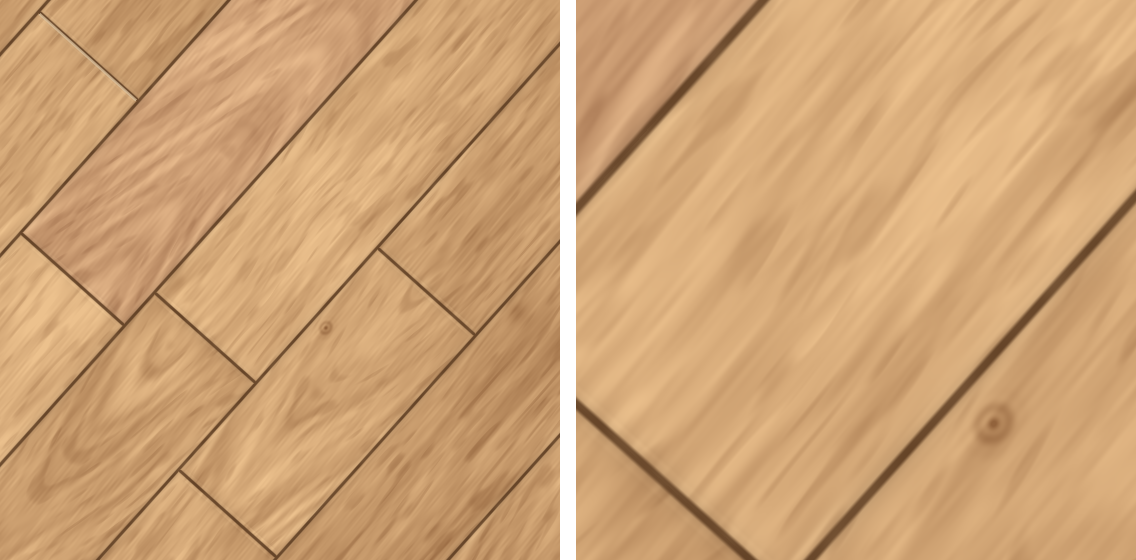
Left, the full canvas; right, a detail of the centre.
Reproduce this texture procedurally as a three.js fragment shader.

```glsl
varying vec2 vUv;

float hash(vec2 p) {
  vec3 q = fract(vec3(p.xyx) * 0.1031);
  q += dot(q, q.yzx + 33.33);
  return fract((q.x + q.y) * q.z);
}

float noise(vec2 p) {
  vec2 i = floor(p), f = fract(p);
  f = f * f * (3.0 - 2.0 * f);
  return mix(mix(hash(i), hash(i + vec2(1.0, 0.0)), f.x),
             mix(hash(i + vec2(0.0, 1.0)), hash(i + 1.0), f.x), f.y);
}

// Per row: joint position, plank length, tone before and after the joint
vec4 rowPlanks(float row) {
  if (row < 0.5) return vec4(0.20, 1.5, 0.50, 0.50);
  if (row < 1.5) return vec4(0.776, 1.5, 0.70, 0.46);
  if (row < 2.5) return vec4(0.460, 1.5, 0.78, 0.54);
  if (row < 3.5) return vec4(0.540, 1.5, 0.46, 0.67);
  if (row < 4.5) return vec4(0.333, 0.532, 0.62, 0.57);
  return vec4(0.20, 1.5, 0.50, row < 5.5 ? 0.42 : 0.56);
}

// Cathedral grain: apex along, centre across, slope, strength
vec4 plankArch(float row, float plank) {
  if (row == 2.0 && plank == 0.0) return vec4(0.62, 0.05, -0.22, 1.0);
  if (row == 3.0 && plank < 0.0) return vec4(0.29, -0.045, 0.20, 1.0);
  if (row == 4.0 && plank == 0.0) return vec4(0.37, -0.02, 0.17, 0.9);
  if (row == 6.0) return vec4(0.60, 0.02, 0.20, 0.8);
  return vec4(0.0);
}

void main() {
  // Diagonal plank axes, with slightly uneven row widths
  float along = dot(vUv, vec2(0.667, 0.745));
  float across = dot(vec2(vUv.x, 1.0 - vUv.y), vec2(0.745, 0.667));
  float width = 0.2396;
  float rowPos = (across - 0.013 * max(0.0, sin((across - 0.305) * 3.28)) + 0.1745) / width;
  float row = floor(rowPos);
  float v = (fract(rowPos) - 0.5) * width;

  vec4 planks = rowPlanks(row);
  float fromJoint = along - planks.x;
  float plank = floor(fromJoint / planks.y);
  float joint = mod(fromJoint + 0.5 * planks.y, planks.y) - 0.5 * planks.y;
  float tone = plank < 0.0 ? planks.z : planks.w;
  vec2 seed = vec2(row * 17.3 + 40.0, plank * 31.7 + 90.0);

  // Knot and smudge
  vec2 knotOffset = vec2(along - 0.697, across - 0.824);
  float knotRadius = length(knotOffset * vec2(0.85, 1.0));
  float knot = exp(-knotRadius * knotRadius * 9000.0);
  vec2 smudgeOffset = vec2(along - 0.945, across - 1.062);
  float smudge = exp(-dot(smudgeOffset, smudgeOffset) * 2600.0);

  // Grain coordinate, bent into arches on some planks
  float wobble = noise(vec2(along * 5.0, v * 9.0) + seed) - 0.5;
  float grainPos = v + 0.035 * wobble + 0.03 * along;
  grainPos += 0.012 * exp(-knotRadius * knotRadius * 700.0);
  vec4 arch = plankArch(row, plank);
  float archV = v - arch.y + 0.02 * wobble;
  float rings = sqrt(archV * archV + 0.0005) - arch.z * (along - arch.x) + 0.018 * wobble;
  grainPos = mix(grainPos, rings, step(0.1, arch.w));

  // Streaks, fibres and pores
  float streak = noise(vec2(along * 9.0, grainPos * 95.0) + seed);
  float band = noise(vec2(along * 3.0, grainPos * 36.0) + seed * 1.7);
  float fibre = noise(vec2(along * 26.0, v * 270.0 + along * 12.0) + seed);
  float pores = smoothstep(0.58, 0.9, noise(vec2(along * 20.0, grainPos * 130.0) + seed * 2.3));
  float cloud = noise(vec2(along * 4.0, v * 10.0) + seed * 0.7);
  tone += 0.48 * (streak - 0.5) + 0.32 * (band - 0.5) + 0.26 * (fibre - 0.5);
  tone += 0.28 * (cloud - 0.5) - 0.28 * pores;
  float archFade = exp(-abs(along - arch.x) * 5.0) * arch.w;
  tone += 0.17 * archFade * sin(rings * 230.0 + 3.0 * band);
  tone -= knot * (0.65 + 0.35 * cos(knotRadius * 650.0)) + 0.5 * smudge * (0.5 + streak);

  // Soft light
  vec2 glow = vUv - vec2(0.50, 0.62);
  tone += 0.16 * exp(-dot(glow, glow) * 12.0);
  tone -= 0.10 * smoothstep(0.6, 1.0, vUv.x);
  tone = clamp(tone, -0.55, 1.12);
  vec3 wood = mix(vec3(0.69, 0.51, 0.34), vec3(0.90, 0.73, 0.53), tone);
  if (row == 2.0 && plank == 0.0) wood += vec3(0.005, -0.004, 0.018);

  // Seams with shadow and a pale bevel
  float seamDist = 0.5 * width - abs(v);
  float edge = min(seamDist, abs(joint));
  float wear = 0.8 + 0.2 * noise(vec2(along, across) * 60.0);
  wood *= 1.0 - 0.18 * exp(-edge * 190.0);
  float bevel = 1.0 - smoothstep(0.001, 0.004, abs(edge - 0.006));
  wood += vec3(0.06, 0.055, 0.045) * bevel * noise(vec2(along, across) * 25.0);
  float seam = 1.0 - smoothstep(0.0012, 0.0040, edge);
  wood = mix(wood, vec3(0.39, 0.26, 0.15), seam * wear);
  float paleJoint = 1.0 - smoothstep(0.001, 0.0035, abs(joint + 0.0025));
  paleJoint *= step(0.5, row) * step(row, 1.5) * step(0.004, seamDist);
  wood = mix(wood, vec3(0.87, 0.77, 0.63), 0.75 * paleJoint);

  gl_FragColor = vec4(wood, 1.0);
}
```
